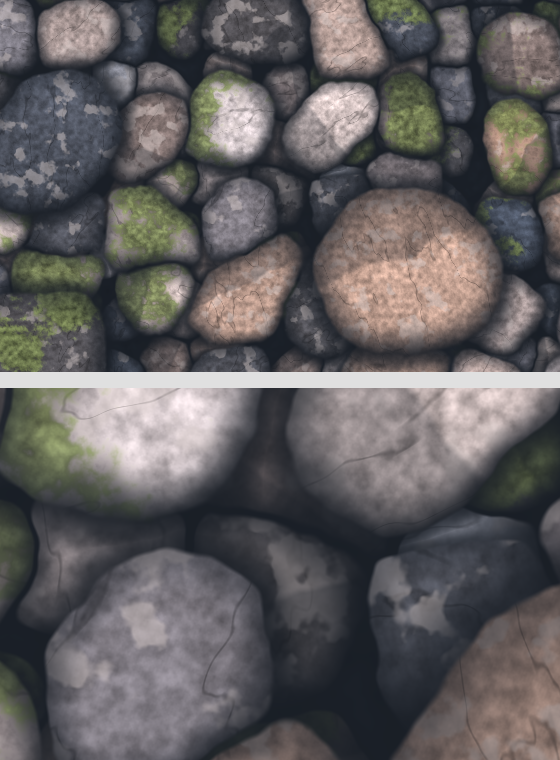
Top, the full canvas; bottom, a detail of the centre.
Write a WebGL 1 fragment shader that draws this texture.

```glsl
precision highp float;
uniform vec2 u_resolution;

#define GAP_COLOR vec3(0.10, 0.12, 0.15)
#define SLATE vec3(0.33, 0.34, 0.37)
#define TAUPE vec3(0.52, 0.49, 0.50)
#define TAN_ROCK vec3(0.74, 0.65, 0.61)
#define PALE vec3(0.88, 0.83, 0.82)
#define MOSS vec3(0.43, 0.48, 0.29)
#define JITTER 0.5
#define CREVICE 0.035
#define ROUNDNESS 0.38
#define GRAIN 0.75
#define MOSSY_SHARE 0.32

vec4 hash4(vec2 p) {
  vec4 n = vec4(dot(p, vec2(127.1, 311.7)), dot(p, vec2(269.5, 183.3)),
                dot(p, vec2(419.2, 371.9)), dot(p, vec2(73.7, 157.3)));
  return fract(sin(n) * 43758.5);
}

float noise(vec2 p) {
  vec2 i = floor(p), f = fract(p);
  f = f * f * (3.0 - 2.0 * f);
  return mix(mix(hash4(i).x, hash4(i + vec2(1, 0)).x, f.x),
             mix(hash4(i + vec2(0, 1)).x, hash4(i + vec2(1, 1)).x, f.x), f.y);
}

float fbm(vec2 p) {
  float sum = 0.0, amp = 0.52;
  for (int i = 0; i < 4; i++) {
    sum += amp * noise(p);
    p = mat2(1.6, 1.2, -1.2, 1.6) * p + 7.3;
    amp *= 0.5;
  }
  return sum;
}

vec2 rotate(vec2 p, float a) {
  return vec2(cos(a) * p.x + sin(a) * p.y, cos(a) * p.y - sin(a) * p.x);
}

// Rounded box to ellipse: 0 at the centre, 1 on the rim
float stoneDistance(vec2 q, float radius, vec4 shape) {
  float aspect = mix(0.98, 1.28, shape.x);
  float power = mix(2.0, 3.8, shape.y * shape.y);
  vec2 a = max(abs(rotate(q, shape.z * 6.283)), 0.0001);
  a = pow(a / (radius * vec2(aspect, 1.0 / aspect)), vec2(power));
  return pow(a.x + a.y, 1.0 / power);
}

// Mineral colour, grain, veins, lichen and moss of one stone
vec3 stoneSurface(vec2 p, vec2 offset, vec4 look) {
  vec3 albedo = look.x < 0.27 ? SLATE : look.x < 0.56 ? TAUPE
              : look.x < 0.82 ? TAN_ROCK : PALE;
  albedo *= mix(vec3(0.92, 0.99, 1.08), vec3(1.07, 0.98, 0.92), look.y);
  vec2 s = p + look.zw * 9.0;
  float blotch = fbm(s * 13.0);
  float fine = fbm(s * 75.0);
  albedo *= 1.0 + GRAIN * (0.5 * (blotch - 0.5) + 0.9 * (fine - 0.5));

  float vein = abs(fbm(rotate(s, look.w * 6.0) * vec2(6.0, 15.0)) - 0.47);
  albedo *= 1.0 - 0.22 * (1.0 - smoothstep(0.0, 0.018, vein));
  float lichen = smoothstep(0.60, 0.72, fbm(s * 27.0) + 0.08 * look.z);
  albedo = mix(albedo, PALE, 0.45 * lichen);

  float patches = fbm(s * 7.0) + 0.3 * (fine - 0.5) + 0.13 * offset.y;
  float moss = smoothstep(0.44, 0.58, patches) * step(look.z, MOSSY_SHARE);
  return mix(albedo, MOSS * (0.45 + 1.1 * fine), 0.85 * moss);
}

// Draws one layer of packed stones over the colour below
vec3 stoneLayer(vec3 below, vec2 p, float cell, float share, float radius,
                float seed, float exposure) {
  vec2 wobble = vec2(fbm(p * 9.0 + seed), fbm(p * 9.0 + seed + 31.0)) - 0.5;
  vec2 g = (p + 0.045 * wobble) / cell + seed;
  float first = 9.0, second = 9.0;
  vec2 offset = vec2(0.0), owner = vec2(0.0);
  for (int j = -1; j <= 1; j++) {
    for (int i = -1; i <= 1; i++) {
      vec2 id = floor(g) + vec2(float(i), float(j));
      vec4 place = hash4(id + seed);
      if (place.w > share) continue;
      vec2 q = g - id - 0.5 - JITTER * (place.xy - 0.5);
      float size = radius * mix(0.72, 1.12, place.z);
      float d = stoneDistance(q, size, hash4(id + seed + 17.0));
      if (d < first) {
        second = first;
        first = d;
        offset = q / size;
        owner = id;
      } else {
        second = min(second, d);
      }
    }
  }

  // Distance inward from the rim or the crevice beside a neighbour
  float rim = 1.0 - first;
  float seam = 0.6 * (second - first) - CREVICE;
  float blend = max(0.12 - abs(rim - seam), 0.0);
  float edge = min(rim, seam) - blend * blend * 2.1;
  float soft = 1.3 / (u_resolution.y * cell * radius) + 0.012;

  // Soft daylight from above, with a broken facet on some stones
  vec4 look = hash4(owner + seed + 43.0);
  float dome = smoothstep(-0.08, ROUNDNESS, edge);
  vec2 slope = (1.0 - 0.75 * dome) * offset;
  float light = mix(0.24, 0.98, dome) + 0.26 * dot(slope, vec2(-0.35, 0.94));
  float ridge = rotate(offset, look.w * 6.283).x - 0.2 + wobble.x * 0.5;
  light *= 1.0 - 0.3 * step(0.55, look.y) * smoothstep(-0.03, 0.05, ridge);
  vec3 stone = mix(GAP_COLOR, stoneSurface(p, offset, look), light * exposure);

  float shadow = 1.0 - smoothstep(0.0, 0.32, first - 1.0);
  below = mix(below, GAP_COLOR, 0.8 * shadow);
  return mix(below, stone, smoothstep(-soft, soft, edge));
}

void main() {
  vec2 p = gl_FragCoord.xy / u_resolution.y;
  vec3 color = GAP_COLOR * (0.8 + 0.5 * fbm(p * 20.0));
  color = stoneLayer(color, p, 0.15, 1.0, 0.58, 3.4, 0.72);
  color = stoneLayer(color, p, 0.235, 0.86, 0.56, 11.7, 1.0);
  color = stoneLayer(color, p, 0.50, 0.36, 0.46, 23.2, 1.0);
  gl_FragColor = vec4(clamp(color, 0.0, 1.0), 1.0);
}
```
